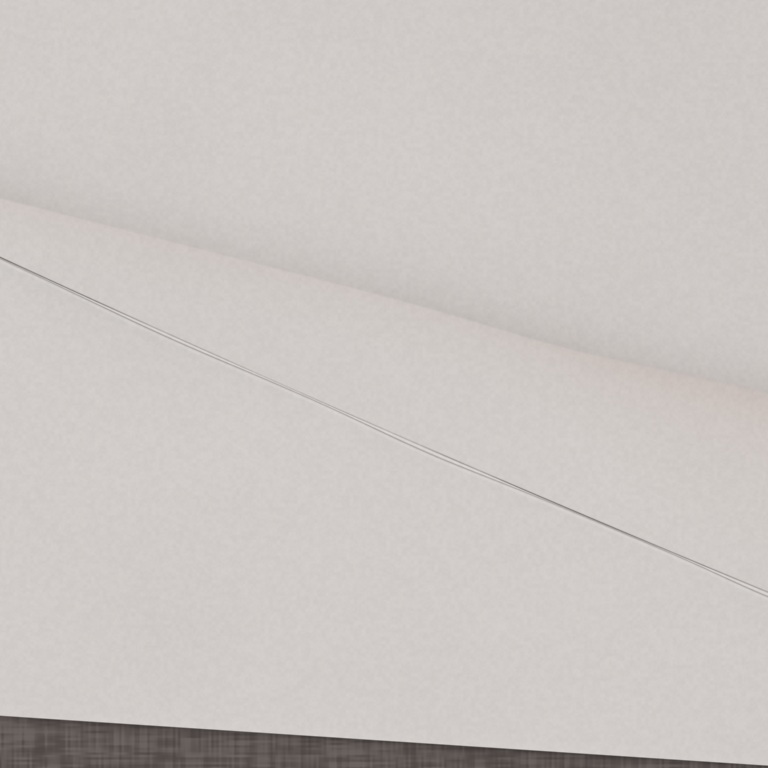
Write a Shadertoy shader that draws this texture.

```glsl
const vec3 PAPER = vec3(0.815, 0.796, 0.783);
const vec3 SHADE_TINT = vec3(1.0, 1.03, 1.05);
const vec3 WARM_LOSS = vec3(0.022, 0.040, 0.046);
const vec3 CLOTH_DARK = vec3(0.315, 0.285, 0.275);
const vec3 CLOTH_LIGHT = vec3(0.425, 0.393, 0.380);
const float FOLD_SHADOW = 0.055;
const float FOLD_WIDTH = 0.036;
const float CREASE_WIDTH = 0.0011;
const float CREASE_DEPTH = 0.30;
const float GRAIN_SCALE = 190.0;
const float GRAIN_AMOUNT = 0.032;

float hash(vec2 p) {
    vec3 q = fract(vec3(p.xyx) * 0.1031);
    q += dot(q, q.yzx + 33.33);
    return fract((q.x + q.y) * q.z);
}

float noise(vec2 p) {
    vec2 cell = floor(p);
    vec2 f = fract(p);
    f = f * f * (3.0 - 2.0 * f);
    return mix(mix(hash(cell), hash(cell + vec2(1, 0)), f.x),
               mix(hash(cell + vec2(0, 1)), hash(cell + vec2(1, 1)), f.x), f.y);
}

float fbm(vec2 p) {
    float sum = 0.0;
    float amp = 0.5;
    for (int i = 0; i < 4; i++) {
        sum += amp * noise(p);
        p = mat2(1.6, 1.2, -1.2, 1.6) * p + 17.3;
        amp *= 0.5;
    }
    return sum / 0.9375;
}

float bump(float x, float centre, float width) {
    float t = (x - centre) / width;
    return exp(-t * t);
}

// Heights of the three long edges
float foldHeight(float x) {
    return 0.742 - 0.254 * x - 0.008 * bump(x, 0.75, 0.16);
}

float creaseHeight(float x) {
    return 0.665 - 0.436 * x - 0.024 * x * (1.0 - x);
}

float hemHeight(float x) {
    return 0.068 - 0.065 * x;
}

float strand(float d, float width, float pixel) {
    float w = max(width, 0.6 * pixel);
    return exp(-d * d / (w * w)) * width / w;
}

vec3 paperColor(vec2 p, float pixel) {
    vec3 color = PAPER + 0.014 * (fbm(p * 5.0) - 0.5);
    color -= 0.012 * smoothstep(0.45, 1.0, p.x) * smoothstep(0.4, 0.7, p.y);

    // Soft shadow above the fold, warm bounce below it
    float fold = (p.y - foldHeight(p.x)) * 0.969;
    float above = smoothstep(-pixel - 0.001, pixel + 0.001, fold);
    float strength = 0.75 + 0.5 * noise(vec2(p.x * 7.0, 3.0));
    float shadow = exp(-max(fold, 0.0) / FOLD_WIDTH) * above;
    color -= FOLD_SHADOW * strength * shadow * SHADE_TINT;
    float reach = mix(0.025, 0.065, smoothstep(0.6, 1.0, p.x));
    float warmth = exp(min(fold, 0.0) / reach) * (1.0 - above);
    color -= WARM_LOSS * warmth * (0.6 + 0.7 * smoothstep(0.5, 1.0, p.x));

    // Crease: two fine strands that part and rejoin, with a lit lip
    float crease = (p.y - creaseHeight(p.x)) * 0.915;
    float gap = 0.0015 + 0.004 * bump(p.x, 0.56, 0.1)
              + 0.003 * bump(p.x, 0.22, 0.12) + 0.004 * bump(p.x, 1.0, 0.08);
    float ink = 0.35 + 0.65 * max(bump(p.x, 0.0, 0.14), bump(p.x, 0.78, 0.16));
    ink *= 0.75 + 0.5 * noise(vec2(p.x * 24.0, 9.0));
    color -= CREASE_DEPTH * ink * strand(crease, CREASE_WIDTH, pixel);
    color -= 0.13 * strand(crease + gap, CREASE_WIDTH, pixel);
    color += 0.045 * strand(crease + 0.5 * gap, 0.0014, pixel);
    color += 0.025 * strand(crease + gap + 0.003, 0.002, pixel);
    float under = smoothstep(0.0, -0.004, crease) * exp(min(crease, 0.0) / 0.022);
    color -= vec3(0.020, 0.018, 0.012) * under * (0.4 + 0.6 * bump(p.x, 0.08, 0.2));

    // Pressed fibre grain
    float grain = 0.6 * noise(p * GRAIN_SCALE) + 0.4 * noise(p.yx * GRAIN_SCALE * 2.1 + 40.0);
    return color + GRAIN_AMOUNT * (grain - 0.5);
}

vec3 clothColor(vec2 p) {
    float warp = noise(p * vec2(300.0, 28.0));
    float weft = noise(p * vec2(32.0, 320.0) + 60.0);
    float slub = fbm(p * vec2(24.0, 50.0));
    float weave = 0.36 * warp + 0.40 * weft + 0.24 * slub;
    return mix(CLOTH_DARK, CLOTH_LIGHT, smoothstep(0.15, 0.85, weave));
}

void mainImage(out vec4 fragColor, in vec2 fragCoord) {
    vec2 p = fragCoord / iResolution.xy;
    float pixel = 1.0 / iResolution.y;
    float hem = p.y - hemHeight(p.x);

    // Cloth darkens where the sheet overhangs it
    vec3 cloth = clothColor(p) * (1.0 - 0.28 * exp(min(hem, 0.0) / 0.006));
    vec3 paper = paperColor(p, pixel) + 0.012 * exp(-max(hem, 0.0) / 0.008);
    vec3 color = mix(cloth, paper, smoothstep(-pixel, pixel, hem));
    fragColor = vec4(color, 1.0);
}
```
